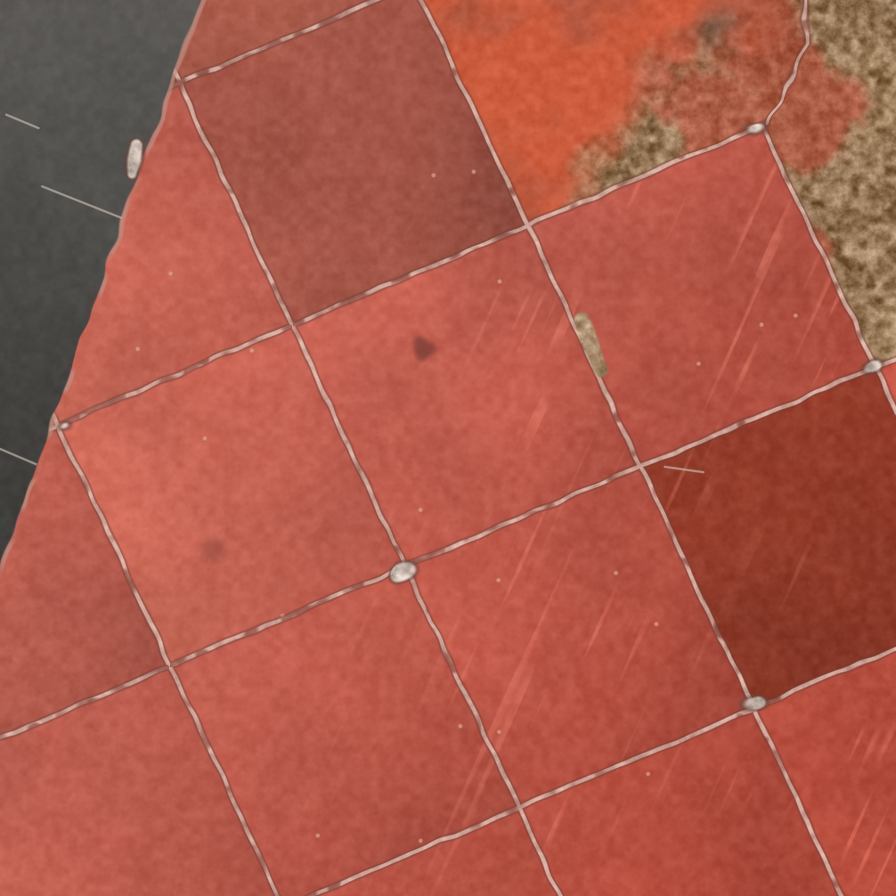
This texture is drawn by a WebGL 1 fragment shader. Its source:

```glsl
precision highp float;
// Worn red clay floor tiles on a tilted grid, with broken pale grout, chipped corners,
// bare cement at the upper right and a dark slab at the left. An affine map turns the
// canvas into tile units; layered value noise supplies tone, grain, wear and scratches.
uniform vec2 u_resolution;

float hash(vec2 p) {
  vec3 q = fract(p.xyx * 0.1031);
  q += dot(q, q.yzx + 33.33);
  return fract((q.x + q.y) * q.z);
}

float noise(vec2 p) {
  vec2 i = floor(p), f = fract(p);
  f = f * f * (3.0 - 2.0 * f);
  return mix(mix(hash(i), hash(i + vec2(1, 0)), f.x),
             mix(hash(i + vec2(0, 1)), hash(i + vec2(1, 1)), f.x), f.y);
}

float fbm(vec2 p) {
  float sum = 0.0, amp = 0.53;
  for (int i = 0; i < 4; i++) {
    sum += amp * noise(p);
    p = mat2(1.6, 1.2, -1.2, 1.6) * p + 7.3;
    amp *= 0.5;
  }
  return sum;
}

float segment(vec2 p, vec2 a, vec2 b) {
  vec2 d = b - a;
  return length(p - a - d * clamp(dot(p - a, d) / dot(d, d), 0.0, 1.0));
}

float sameCell(vec2 a, vec2 b) { return step(distance(a, b), 0.1); }

void main() {
  vec2 p = gl_FragCoord.xy / u_resolution;
  float px = 1.0 / min(u_resolution.x, u_resolution.y);
  float cloud = fbm(p * 7.0 + 20.0), grain = fbm(p * 110.0 + 40.0) - 0.5;
  vec2 wobble = vec2(noise(p * 45.0 + 60.0), noise(p * 45.0 + 90.0)) - 0.5;

  // tile units: x runs along the shallow joints, y up the steep ones
  vec2 q = mat2(3.179, -1.313, 1.490, 3.095) * (p - vec2(0.715, 0.479)) + wobble * 0.012;
  vec2 cell = floor(q), f = fract(q), corner = floor(q + 0.5);

  // clay: a redder lower right, per-tile tone, soft gradient and clouding
  vec3 color = mix(vec3(0.75, 0.375, 0.32), vec3(0.71, 0.30, 0.24),
                   smoothstep(-0.1, 0.9, p.x - p.y * 0.6));
  color = mix(color, vec3(0.62, 0.33, 0.275), 0.85 * sameCell(cell, vec2(-1, 1)));
  color = mix(color, vec3(0.58, 0.235, 0.165), 0.9 * sameCell(cell, vec2(0, -1)));
  color = mix(color, vec3(0.78, 0.41, 0.34), 0.6 * step(cell.x, -1.5) * step(-0.5, cell.y) * (1.0 - f.x));
  color = mix(color, vec3(0.60, 0.34, 0.27), 0.6 * step(1.5, cell.y) * step(cell.x, -0.5));
  color *= 0.98 + 0.07 * (hash(cell + 31.0) - 0.5) + 0.06 * (f.y - f.x) + 0.22 * (cloud - 0.5);
  color += grain * 0.10;

  // slanted scratches, strongest at the lower right, and pale specks
  vec2 along = mat2(0.91, 0.40, -0.41, 0.91) * p;
  float scratch = smoothstep(0.76, 0.94, noise(along * vec2(130.0, 7.0)));
  scratch *= smoothstep(0.42, 0.65, noise(p * 8.0 + 5.0)) * smoothstep(0.25, 0.75, p.x);
  color += scratch * vec3(0.10, 0.085, 0.075);
  vec2 speckCell = floor(p * 24.0);
  vec2 speckAt = 0.25 + 0.5 * vec2(hash(speckCell + 3.0), hash(speckCell + 8.0));
  float speck = step(0.94, hash(speckCell + 17.0)) * (1.0 - smoothstep(0.03, 0.08, length(fract(p * 24.0) - speckAt)));
  color = mix(color, vec3(0.86, 0.66, 0.58), speck * 0.7);

  // two dark stains
  float stain = 1.0 - smoothstep(0.004, 0.014, length(p - vec2(0.477, 0.612) + wobble * 0.015));
  stain += 0.5 * (1.0 - smoothstep(0.005, 0.02, length(p - vec2(0.238, 0.386))));
  color = mix(color, vec3(0.43, 0.22, 0.19), stain * 0.65);

  // worn corner: orange remains of glaze over gritty cement
  float worn = max(step(0.0, q.x) * step(1.0, q.y), step(1.0, q.x) * step(0.0, q.y));
  float diagonal = p.x - 0.586 - 0.92 * (p.y - 0.766);
  float bare = smoothstep(-0.03, 0.05, diagonal + 0.32 * (cloud - 0.5));
  vec3 glaze = mix(vec3(0.80, 0.36, 0.24), vec3(0.69, 0.34, 0.25), smoothstep(0.35, 0.65, fbm(p * 12.0)));
  vec3 cement = mix(vec3(0.50, 0.39, 0.28), vec3(0.67, 0.54, 0.40), cloud) + grain * 0.55;
  float residue = smoothstep(0.57, 0.72, fbm(p * 10.0 + 3.0));
  residue += 1.0 - smoothstep(0.015, 0.06, length(p - vec2(0.85, 0.975)) + 0.05 * (cloud - 0.5));
  residue += 1.0 - smoothstep(0.01, 0.05, length(p - vec2(0.91, 0.855)) + 0.05 * (cloud - 0.5));
  cement = mix(cement, vec3(0.69, 0.32, 0.24) + grain * 0.2, min(residue, 1.0) * 0.75);
  cement = mix(cement, vec3(0.38, 0.34, 0.29) + grain * 0.2, 0.8 * (1.0 - smoothstep(0.01, 0.06, length(p - vec2(0.785, 0.99)))));
  color = mix(color, mix(glaze + grain * 0.12, cement, bare), worn);

  // joints: a dark bed under a pale, broken grout line; none inside the cement
  vec2 joint = abs(fract(q - 0.5) - 0.5) * vec2(0.285, 0.298);
  joint += vec2(step(0.5, q.x) * step(1.0, q.y), step(1.0, q.x) * step(0.5, q.y));
  float crack = min(segment(p + wobble * 0.008, vec2(0.859, 0.863), vec2(0.898, 0.954)),
                    segment(p + wobble * 0.008, vec2(0.898, 0.954), vec2(0.898, 1.01)));
  float line = min(min(joint.x, joint.y), crack + 0.0005);
  float shallow = step(joint.y, joint.x);
  float fill = smoothstep(0.25, 0.6, noise(p * 75.0 + 11.0) + 0.2 - shallow * 0.35 * (1.0 - smoothstep(0.15, 0.7, p.x)));
  color = mix(color, vec3(0.42, 0.23, 0.20), 0.6 * (1.0 - smoothstep(0.002, 0.0045 + px, line)));
  color = mix(color, vec3(0.84, 0.69, 0.64) + grain * 0.3, (0.25 + 0.65 * fill) * (1.0 - smoothstep(0.0012, 0.0022 + px, line)));
  float gouge = segment(p, vec2(0.648, 0.643), vec2(0.671, 0.588)) + wobble.x * 0.006;
  color = mix(color, vec3(0.65, 0.54, 0.42) + grain * 0.5, 1.0 - smoothstep(0.007, 0.009 + px, gouge));

  // dark slab with a thin pale rim and a few white scratches
  float slab = dot(p - vec2(0.0, 0.3685), vec2(-0.9425, 0.3343)) + wobble.x * 0.006;
  vec3 slate = mix(vec3(0.25, 0.245, 0.235), vec3(0.36, 0.35, 0.335), smoothstep(0.45, 1.0, p.y + 0.3 * (cloud - 0.5))) + grain * 0.06;
  color = mix(color, slate, smoothstep(-px, px, slab));
  color = mix(color, vec3(0.74, 0.57, 0.52), 0.7 * smoothstep(0.3, 0.6, noise(p * 40.0)) * (1.0 - smoothstep(0.001, 0.003 + px, abs(slab + 0.002))));
  float mark = min(segment(p, vec2(0.047, 0.792), vec2(0.135, 0.757)), segment(p, vec2(0.0, 0.499), vec2(0.04, 0.482)));
  mark = min(mark, min(segment(p, vec2(0.007, 0.872), vec2(0.043, 0.857)), segment(p, vec2(0.742, 0.479), vec2(0.785, 0.473))));
  color = mix(color, vec3(0.80, 0.75, 0.70), 0.65 * (1.0 - smoothstep(0.0003, 0.001 + px, mark)));

  // chipped corners: pale mortar lumps with shadowed rims
  float chipped = max(sameCell(vec2(corner.x + corner.y, 0.0), vec2(-1, 0)), sameCell(vec2(corner.x, 0.0), vec2(1, 0)));
  vec2 shift = (vec2(hash(corner + 5.0), hash(corner + 9.0)) - 0.5) * 0.05;
  float chip = length((q - corner - shift) * vec2(0.22, 0.36)) + wobble.y * 0.012 + (1.0 - chipped);
  chip = min(chip, segment(p, vec2(0.147, 0.805), vec2(0.152, 0.838)) + wobble.x * 0.008 + 0.004);
  color = mix(color, vec3(0.40, 0.27, 0.24), 0.6 * (1.0 - smoothstep(0.009, 0.013 + px, chip)));
  color = mix(color, vec3(0.80, 0.74, 0.70) + grain * 0.5, 1.0 - smoothstep(0.006, 0.009 + px, chip));

  gl_FragColor = vec4(clamp(color, 0.0, 1.0), 1.0);
}
```
